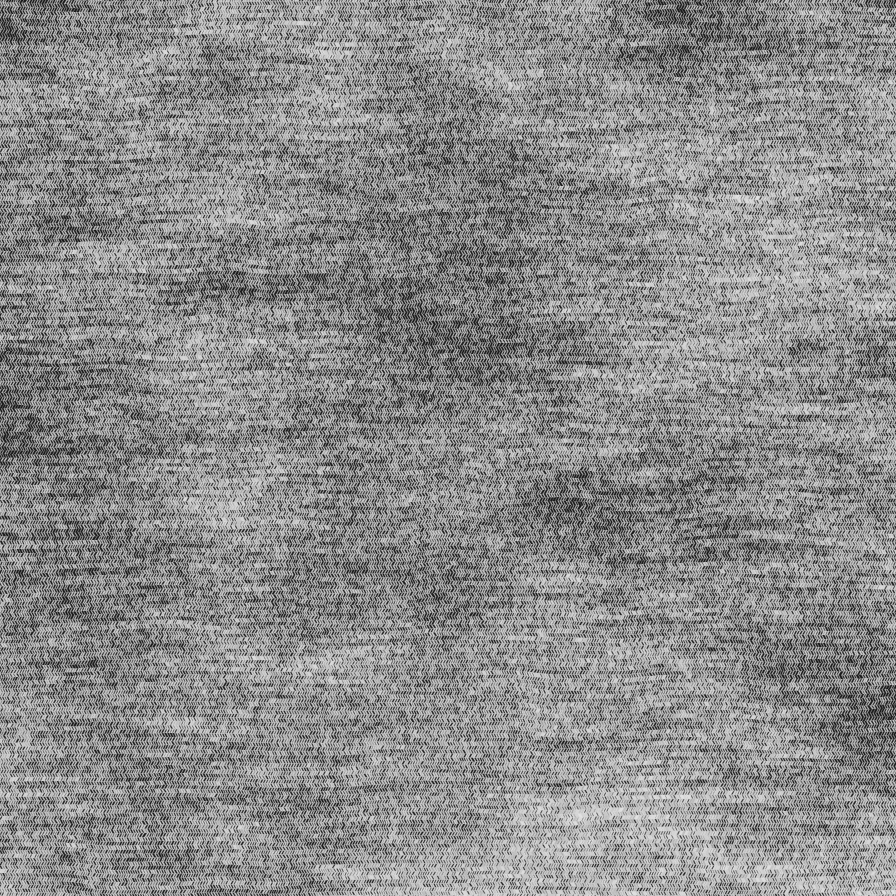
Write a WebGL 2 fragment shader that draws this texture.

```glsl
#version 300 es
precision highp float;
// Grey heathered knit cloth: fine slanted stitches, horizontal streaks and soft worn clouds.

#define ROWS 230.0
#define COLUMNS 345.0
#define SLANT 0.75
#define GAP_WIDTH 0.185
#define GAP_VARIATION 0.26
#define STREAK_STRENGTH 0.25
#define CLOUD_STRENGTH 0.30
#define YARN_GREY 0.765
#define GAP_GREY 0.10
#define FILTER_WIDTH 1.2

uniform vec2 u_resolution;
out vec4 fragColor;

// Integer hash of a lattice point, 0 to 1
float hash(vec2 p) {
    uvec2 q = uvec2(ivec2(floor(p)));
    uint h = q.x * 1597334677u ^ q.y * 3812015801u;
    h = (h ^ (h >> 16)) * 2246822519u;
    h = (h ^ (h >> 13)) * 3266489917u;
    return float((h ^ (h >> 16)) >> 8) / 16777216.0;
}

float valueNoise(vec2 p) {
    vec2 cell = floor(p);
    vec2 f = fract(p);
    f = f * f * (3.0 - 2.0 * f);
    float low = mix(hash(cell), hash(cell + vec2(1, 0)), f.x);
    float high = mix(hash(cell + vec2(0, 1)), hash(cell + vec2(1, 1)), f.x);
    return mix(low, high, f.y);
}

// Broad uneven wear, centred on zero
float clouds(vec2 uv) {
    float sum = 0.0;
    float weight = 0.5;
    vec2 p = uv * vec2(4.0, 5.0) + 17.0;
    for (int i = 0; i < 4; i++) {
        sum += weight * (valueNoise(p) - 0.5);
        p = p * vec2(2.0, 2.3) + 31.0;
        weight *= 0.6;
    }
    return sum;
}

// Long and short dark runs along the rows, centred on zero
float streaks(vec2 uv, float row) {
    float shortRun = valueNoise(vec2(uv.x * 38.0, row + 400.0));
    float longRun = valueNoise(vec2(uv.x * 11.0, row + 900.0));
    float band = valueNoise(vec2(uv.x * 8.0, row * 0.3 + 50.0));
    float calm = mix(0.65, 1.0, smoothstep(0.02, 0.14, abs(uv.x - 0.5)));
    return calm * (0.4 * shortRun + 0.4 * longRun + 0.2 * band - 0.5);
}

// Grey of the cloth: pale yarn with a dark slanted gap in each stitch
float knit(vec2 uv, float wear) {
    vec2 grid = uv * vec2(COLUMNS, ROWS);
    grid.y += 1.6 * valueNoise(uv * vec2(16.0, 9.0));
    float row = floor(grid.y);
    float lean = mod(row, 2.0) * 2.0 - 1.0;
    grid.x += lean * SLANT * (fract(grid.y) - 0.5);
    grid.x += hash(vec2(row, 77.0)) + 0.8 * valueNoise(vec2(uv.x * 90.0, row));

    vec2 cell = vec2(floor(grid.x), row);
    vec2 local = abs(fract(grid) - 0.5);
    float variation = hash(cell + 210.0) - 0.5;
    float run = streaks(uv, row);
    float halfWidth = GAP_WIDTH + GAP_VARIATION * variation
                    - STREAK_STRENGTH * run - CLOUD_STRENGTH * wear;
    float gap = 1.0 - smoothstep(halfWidth - 0.08, halfWidth + 0.08, local.x);
    gap *= 1.0 - smoothstep(0.34, 0.5, local.y - max(halfWidth - 0.25, 0.0));
    float yarn = YARN_GREY + 0.12 * (hash(cell + 631.0) - 0.5) + 0.12 * run + 0.10 * wear;
    return mix(yarn, GAP_GREY, gap);
}

void main() {
    vec2 uv = gl_FragCoord.xy / u_resolution;
    float wear = clouds(uv);

    // Average a small grid of samples to smooth the stitch edges
    float grey = 0.0;
    for (int y = -1; y <= 1; y++) {
        for (int x = -1; x <= 1; x++) {
            vec2 offset = vec2(x, y) * FILTER_WIDTH / 3.0;
            grey += knit(uv + offset / u_resolution, wear);
        }
    }
    fragColor = vec4(vec3(clamp(grey / 9.0, 0.0, 1.0)), 1.0);
}
```
